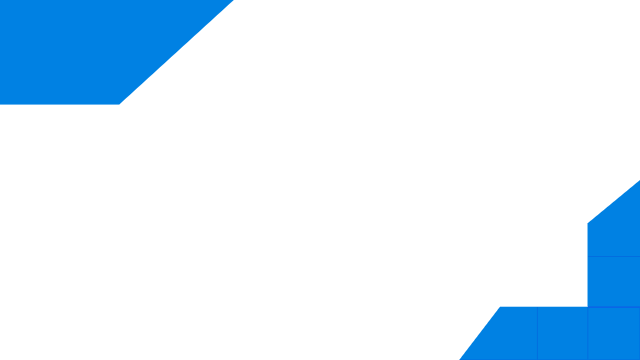
This background is drawn by a Shadertoy shader. Its source:

```glsl
// Flat blue angular panels in two opposite corners of a white field, with thin seams.

const vec3 WHITE = vec3(1.0);
const vec3 BLUE = vec3(0.0, 0.506, 0.89);
const vec3 SEAM_BLUE = vec3(0.01, 0.41, 0.87);
const vec3 JOINT_BLUE = vec3(0.08, 0.33, 0.93);

// Signed distance to the line from a to b, positive on its left.
float leftOf(vec2 p, vec2 a, vec2 b) {
    vec2 d = normalize(b - a);
    return d.x * (p.y - a.y) - d.y * (p.x - a.x);
}

// Coverage of a region whose inside distance is positive.
float coverage(float inside, float pixel) {
    return clamp(inside / pixel + 0.5, 0.0, 1.0);
}

// Coverage of a thin stripe centred on zero.
float stripe(float offset, float width, float pixel) {
    float lo = max(offset - 0.5 * pixel, -0.5 * width);
    float hi = min(offset + 0.5 * pixel, 0.5 * width);
    return clamp((hi - lo) / pixel, 0.0, 1.0);
}

void mainImage(out vec4 fragColor, in vec2 fragCoord) {
    // Height spans 0 to 1, width spans 0 to 16/9.
    vec2 p = fragCoord / iResolution.xy * vec2(16.0 / 9.0, 1.0);
    float pixel = 1.0 / iResolution.y;

    // Corner of the two lower arms, and the size of their tiles.
    vec2 corner = vec2(1.632, 0.148);
    float tile = 0.1405;
    float seamWidth = 0.0022;

    // Upper left panel with a slanted right side.
    float upper = min(p.y - 0.7095, leftOf(p, vec2(0.331, 0.7095), vec2(0.6493, 1.0)));

    // Lower right arms with slanted ends.
    float tall = min(p.x - corner.x, leftOf(p, vec2(1.7778, 0.5), vec2(corner.x, 0.3796)));
    float wide = min(corner.y - p.y, leftOf(p, vec2(1.3889, corner.y), vec2(1.2755, 0.0)));
    float arms = coverage(max(tall, wide), pixel);

    // Seams between the tiles of each arm.
    float seams = 0.0;
    for (int i = 0; i < 2; i++) {
        float shift = float(i) * tile;
        float across = stripe(p.x - corner.x - 0.001 + shift, seamWidth, pixel);
        float along = stripe(p.y - corner.y + 0.001 - shift, seamWidth, pixel);
        seams = max(seams, across * step(p.y, corner.y));
        seams = max(seams, along * step(corner.x, p.x));
    }
    float joint = stripe(p.y - corner.y + 0.001, seamWidth, pixel) * step(corner.x, p.x);

    // Faint rim of the corner along the canvas border.
    float rim = stripe(p.y - 0.001, seamWidth, pixel);
    rim = max(rim, stripe(16.0 / 9.0 - 0.001 - p.x, seamWidth, pixel) * step(p.y, corner.y));

    vec3 armColor = mix(BLUE, SEAM_BLUE, max(seams, 0.6 * rim));
    armColor = mix(armColor, JOINT_BLUE, joint);

    vec3 color = mix(WHITE, BLUE, coverage(upper, pixel));
    color = mix(color, armColor, arms);
    fragColor = vec4(color, 1.0);
}
```
